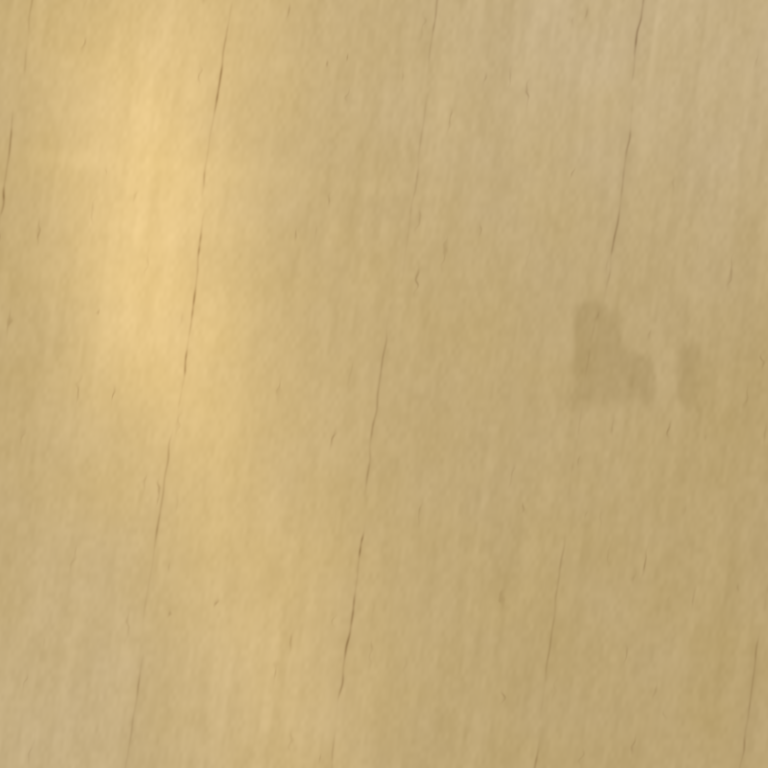
A Shadertoy shader for this texture:

```glsl
// Pale planed wood under a warm, soft light from the upper left.
// Leaning fibres are stretched value noise; faint broken cracks,
// small ragged flecks and smudges are laid over a smooth colour wash.
#define TAN_WOOD   vec3(0.734, 0.642, 0.455)
#define GREY_WOOD  vec3(0.770, 0.685, 0.525)
#define WARM_LIGHT vec3(0.915, 0.790, 0.545)
#define CRACK_TINT vec3(0.125, 0.135, 0.115)
#define LEAN 0.14
#define CRACK_GAP 0.266
#define CRACK_WIDTH 0.0019
#define FIBRE_DEPTH 0.056
#define SPECKLE_DEPTH 0.036
#define FLECK_SHARE 0.24

float hash(vec2 p) {
    return fract(sin(dot(p, vec2(127.1, 311.7))) * 43758.5453);
}

float noise(vec2 p) {
    vec2 i = floor(p), f = fract(p);
    f = f * f * (3.0 - 2.0 * f);
    return mix(mix(hash(i), hash(i + vec2(1, 0)), f.x),
               mix(hash(i + vec2(0, 1)), hash(i + vec2(1, 1)), f.x), f.y);
}

float fbm(vec2 p) {
    float sum = 0.0, amp = 0.5;
    for (int i = 0; i < 4; i++) {
        sum += amp * noise(p);
        p = p * 2.03 + 17.3;
        amp *= 0.5;
    }
    return sum / 0.9375;
}

// Soft elliptical spot
float spot(vec2 p, vec2 centre, vec2 radius) {
    vec2 d = (p - centre) / radius;
    return exp(-dot(d, d));
}

// Broad colour wash: tan wood, greyer corners, warm light
vec3 wash(vec2 p) {
    vec2 w = p + 0.08 * (vec2(fbm(p * 5.0), fbm(p * 5.0 + 9.0)) - 0.5);
    float grey = smoothstep(0.45, 1.0, w.y) * smoothstep(0.25, 0.75, w.x);
    grey = max(grey, 0.9 * spot(w, vec2(0.0, 0.0), vec2(0.35, 0.3)));
    vec3 col = mix(TAN_WOOD, GREY_WOOD, grey);
    float light = 0.62 * spot(w, vec2(0.20, 0.84), vec2(0.14, 0.32));
    light += 0.34 * spot(w, vec2(0.22, 0.52), vec2(0.11, 0.20));
    light += 0.36 * spot(w, vec2(0.35, 0.18), vec2(0.13, 0.30));
    light += 0.32 * spot(w, vec2(0.20, 0.68), vec2(0.36, 0.60));
    return mix(col, WARM_LIGHT, min(light, 1.0));
}

// Faint cracks in stepped pieces, each fading in and out along its length
float cracks(vec2 p, float pixel) {
    float dark = 0.0;
    float width = max(CRACK_WIDTH, 0.8 * pixel);
    for (int i = -1; i <= 3; i++) {
        float id = float(i);
        float along = p.y * 3.6 + hash(vec2(id, 4.0));
        float piece = floor(along), t = fract(along);
        float jump = 0.012 * (hash(vec2(piece, id + 20.0)) - 0.5);
        float wobble = 0.012 * (noise(vec2(p.y * 4.0, id * 7.0)) - 0.5)
                     + 0.003 * (noise(vec2(p.y * 45.0, id * 5.0)) - 0.5);
        float d = abs(p.x - 0.222 - id * CRACK_GAP - LEAN * (p.y - 0.4) - jump - wobble);
        float ends = smoothstep(0.0, 0.22, t) * (1.0 - smoothstep(0.78, 1.0, t));
        float strength = ends * (0.15 + 0.85 * hash(vec2(piece + 6.0, id + 11.0)));
        float rough = smoothstep(0.15, 0.75, noise(vec2(p.y * 38.0, id * 3.0)))
                    * (0.5 + noise(vec2(p.y * 110.0, id * 9.0)));
        dark += strength * ((0.2 + 0.8 * rough) * exp(-d * d / (width * width))
                          + 0.14 * exp(-d / 0.008));
    }
    return dark;
}

// Small ragged flecks, one at most per cell
float flecks(vec2 g, float pixel) {
    vec2 grid = vec2(26.0, 20.0), cell = floor(g * grid);
    float dark = 0.0;
    for (int y = -1; y <= 1; y++)
    for (int x = -1; x <= 1; x++) {
        vec2 id = cell + vec2(x, y);
        vec2 centre = (id + vec2(hash(id + 3.1), hash(id + 8.7))) / grid;
        vec2 d = g - centre;
        d.x += 0.006 * (noise(g * 110.0) - 0.5);
        vec2 size = vec2(max(0.0020, pixel), mix(0.004, 0.016, hash(id + 1.9)));
        float present = step(hash(id), FLECK_SHARE) * hash(id + 2.3);
        dark += present * spot(d, vec2(0), size);
    }
    return dark * (0.4 + noise(g * vec2(160.0, 130.0)));
}

// Smudge with roughly squared, ragged edges
float smudge(vec2 p) {
    vec2 d = abs(p - vec2(0.82, 0.54)) - vec2(0.075, 0.060);
    d += 0.035 * (fbm(p * vec2(34.0, 18.0)) - 0.5);
    float inside = 1.0 - smoothstep(-0.008, 0.022, max(d.x, d.y));
    return inside * smoothstep(0.3, 0.62, noise(p * vec2(30.0, 14.0) + 4.0));
}

void mainImage(out vec4 fragColor, in vec2 fragCoord) {
    vec2 p = fragCoord / iResolution.xy;
    float pixel = 1.0 / min(iResolution.x, iResolution.y);
    vec2 g = vec2(p.x - LEAN * p.y, p.y);
    vec3 col = wash(p);

    // Leaning fibres from broad to thin, stronger in some areas
    float fibre = 0.40 * fbm(g * vec2(26.0, 2.2))
                + 0.34 * noise(g * vec2(72.0, 8.0) + 31.0)
                + 0.26 * noise(g * vec2(150.0, 20.0) + 53.0);
    float patchy = 0.55 + 0.9 * noise(p * vec2(6.0, 4.0) + 2.0);
    col += FIBRE_DEPTH * patchy * (fibre - 0.5) * vec3(1.0, 1.0, 1.1);

    // Fine mottled speckle and slight colour drift
    float speckle = 0.6 * noise(g * vec2(210.0, 120.0)) + 0.4 * noise(g * vec2(110.0, 48.0) + 7.0);
    col += SPECKLE_DEPTH * (speckle - 0.5);
    col += 0.020 * (fbm(p * 14.0) - 0.5) * vec3(0.6, 0.8, 2.0);

    // Thin pale sheen across the upper part
    float sheen = (p.y - 0.80 + 0.085 * p.x) / 0.012;
    col += 0.022 * exp(-sheen * sheen) * (1.0 - smoothstep(0.55, 0.85, p.x)) * noise(p * 12.0);

    col -= 0.042 * smudge(p);
    col -= CRACK_TINT * (cracks(p, pixel) + 0.6 * flecks(g, pixel));
    fragColor = vec4(clamp(col, 0.0, 1.0), 1.0);
}
```
